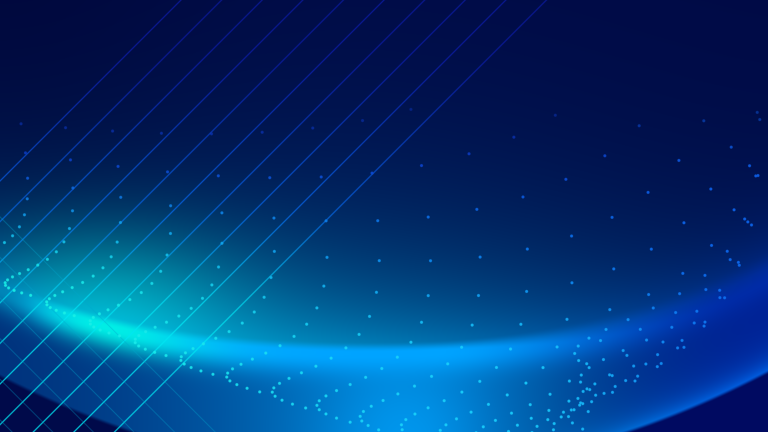
Write a Shadertoy shader that draws this background.

```glsl
float bell(float t) { return exp(-t * t); }

// Antialiased stroke from a distance and a half width
float stroke(float d, float halfWidth, float px) {
    return smoothstep(px, -px, d - halfWidth);
}

// Node of the curling net: column j, row r
vec2 netNode(float j, float r) {
    float size = 0.54 + 0.057 * j;
    float q = r + 0.64 - 0.01 * j * j;
    vec2 anchor = vec2(-0.007 + j * (0.0938 + j * (0.00375 - 0.000231 * j)),
                       0.759 - j * (0.0046 + j * (0.0006 - 0.000123 * j)));
    return anchor + size * vec2(0.132 * cos(0.2856 * (q - 3.0)),
                                -0.56 * tanh(0.22 * q) - 0.0093 * q);
}

// Coverage of the net's dots
float netDots(vec2 p, float px) {
    float cover = 0.0;
    for (int j = 0; j < 20; j++) {
        for (int r = 0; r < 19; r++) {
            vec2 d = p - netNode(float(j), float(r));
            cover = max(cover, stroke(length(d), 0.0034, px));
        }
    }
    return cover;
}

void mainImage(out vec4 fragColor, in vec2 fragCoord) {
    float px = 0.8 / iResolution.y;
    vec2 p = fragCoord / iResolution.y;

    // Signed heights above the bright ridge and the lower rim
    float u = (p.x - 0.856) * (p.x - 0.856);
    float h = p.y - (0.197 + 0.13 * u + 0.1 * u * u);
    float v = p.x - 0.88;
    float rim = p.y - (0.29 * v * v - 0.0945);

    // Night sky with a haze rising from the ridge
    float spread = bell((p.x - 0.7) / 0.8);
    vec3 sky = mix(vec3(0.0, 0.035, 0.27), vec3(0.0, 0.02, 0.23), bell(p.x / 0.5));
    sky += vec3(0.0, 0.47, 0.46) * exp(-max(h, 0.0) / 0.23) * spread;
    sky += vec3(0.0, 0.06, 0.22) * exp(-max(h, 0.0) / 0.09) * (1.0 - spread);
    vec2 g = (p - vec2(0.22, 0.29)) / vec2(0.34, 0.19);
    float tealGlow = exp(-dot(g, g));
    sky += vec3(0.0, 0.36, 0.22) * tealGlow;

    // Ribbon: luminous upper edge fading down into blue
    float depth = max(-h, 0.0);
    float middle = bell((p.x - 0.88) / 0.55);
    vec3 ribbon = mix(vec3(0.0, 0.18, 0.47), vec3(0.0, 0.43, 0.73), middle);
    ribbon = mix(ribbon, vec3(0.0, 0.13, 0.58), smoothstep(1.2, 1.8, p.x));
    ribbon += vec3(0.0, 0.16, 0.2) * bell(length(p - vec2(0.95, -0.02)) / 0.22);
    vec3 crest = mix(vec3(0.0, 0.64, 1.0), vec3(0.0, 0.17, 0.66), smoothstep(1.0, 1.72, p.x));
    crest = mix(crest, vec3(0.0, 0.93, 0.9), bell((p.x - 0.25) / 0.24));
    crest = mix(crest, vec3(0.0, 0.52, 0.72), bell(p.x / 0.1));
    ribbon = mix(ribbon, crest, bell(max(depth - 0.018, 0.0) / 0.048));
    float soft = 0.012 + 0.03 * smoothstep(1.0, 1.8, p.x);
    vec3 col = mix(sky, ribbon, smoothstep(soft, -soft, h));

    // Dark ground under the rim, lit along its right side
    float rightSide = smoothstep(1.1, 1.55, p.x);
    col += vec3(0.0, 0.25, 0.32) * rightSide * exp(-max(rim, 0.0) / 0.035);
    vec3 ground = mix(vec3(0.0, 0.04, 0.29), vec3(0.0, 0.04, 0.38), rightSide);
    col = mix(col, ground, smoothstep(0.006, -0.006, rim));

    // Rising diagonals and their faint crossing partners
    float spacing = 0.094;
    float s = p.x + 1.0 - p.y - 0.419;
    float k = clamp(round(s / spacing), 0.0, 9.0);
    float rising = stroke(abs(s - k * spacing) * 0.707, 0.0014, px);
    vec3 lineColor = mix(vec3(0.0, 0.9, 0.95), vec3(0.03, 0.4, 0.95), smoothstep(0.25, 0.55, p.y));
    lineColor = mix(lineColor, vec3(0.06, 0.12, 0.75), smoothstep(0.5, 0.9, p.y));
    col = mix(col, lineColor, rising * mix(0.85, 0.6, p.y));
    float t = 0.498 - p.x - p.y;
    float m = clamp(round(t / spacing), 0.0, 5.0);
    float falling = stroke(abs(t - m * spacing) * 0.707, 0.001, px);
    col = mix(col, vec3(0.0, 0.65, 0.8), 0.4 * falling);

    // Dots, brighter toward the ridge
    vec3 dotColor = mix(vec3(0.1, 0.8, 1.0), vec3(0.04, 0.45, 0.95), smoothstep(0.15, 0.45, p.y));
    dotColor = mix(dotColor, vec3(0.05, 0.22, 0.78), smoothstep(0.4, 0.7, p.y));
    dotColor = mix(dotColor, vec3(0.05, 0.4, 0.95), 0.8 * smoothstep(1.2, 1.7, p.x));
    dotColor = mix(dotColor, vec3(0.1, 0.95, 0.9), bell(p.x / 0.75) * smoothstep(0.65, 0.3, p.y));
    float fade = smoothstep(0.77, 0.6, p.y) * 0.5 + 0.4 * step(p.y, 0.755);
    col = mix(col, dotColor, netDots(p, px) * fade);

    fragColor = vec4(clamp(col, 0.0, 1.0), 1.0);
}
```
